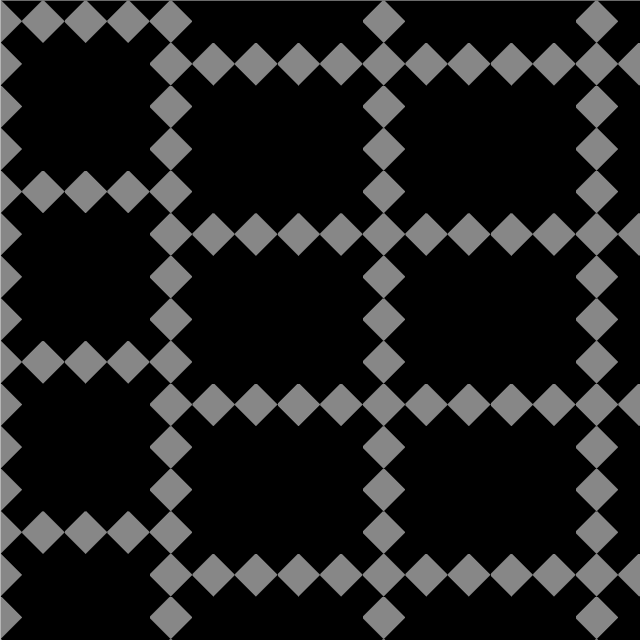
A three.js fragment shader for this pattern:

```glsl
// Chains of grey diamonds on black, forming a lattice of open rectangles.
// The canvas is split into diamond-sized cells; a rule on column and row
// numbers picks the filled cells, and a distance function draws each diamond.

varying vec2 vUv;

const float CELLS = 15.03;                 // cells across and down
const vec2 MARGIN = vec2(0.02, 0.01);      // left and top inset, in cells
const float RADIUS = 0.51;                 // half diagonal of a diamond
const vec2 TIP_SHIFT = vec2(-0.01, 0.01);  // blunts the left and top tips
const float EDGE_WIDTH = 0.0013;           // border line, in canvas units

const vec3 BLACK = vec3(0.0);
const vec3 GREY = vec3(0.53);
const vec3 LEFT_EDGE = vec3(0.75);
const vec3 TOP_EDGE = vec3(0.5);

// Coverage from a signed distance, smoothed over one pixel.
float fill(float dist, float pixel) {
  return clamp(0.5 - dist / pixel, 0.0, 1.0);
}

// Diamond centred in its cell, cut off by the cell walls.
float diamond(vec2 p, float radius, vec2 shift) {
  vec2 d = abs(p - shift);
  vec2 wall = abs(p) - 0.5;
  return max((d.x + d.y - radius) * 0.7071, max(wall.x, wall.y));
}

// One where n falls on the given phase of a period, else zero.
float every(float n, float period, float phase) {
  return 1.0 - step(0.5, mod(n - phase + 0.25, period));
}

// Upright chains, and level chains that drop one row after column four.
float lattice(vec2 id) {
  float firstColumn = 1.0 - step(0.5, id.x);
  float upright = max(firstColumn, every(id.x, 5.0, 4.0));
  float level = every(id.y, 4.0, step(3.5, id.x));
  return max(upright, level);
}

void main() {
  float pixel = max(fwidth(vUv.x), fwidth(vUv.y));

  // Cells count rightwards from the left and downwards from the top.
  vec2 grid = vec2(vUv.x, 1.0 - vUv.y) * CELLS - MARGIN + vec2(0.5, 0.0);
  vec2 id = floor(grid);
  vec2 local = (fract(grid) - 0.5) * vec2(1.0, -1.0);

  float shape = fill(diamond(local, RADIUS, TIP_SHIFT), pixel * CELLS);
  vec3 color = mix(BLACK, GREY, shape * lattice(id));

  // Hairlines along the top and left borders.
  color = mix(color, TOP_EDGE, fill(1.0 - vUv.y - EDGE_WIDTH, pixel));
  color = mix(color, LEFT_EDGE, fill(vUv.x - EDGE_WIDTH, pixel));

  gl_FragColor = vec4(color, 1.0);
}
```
